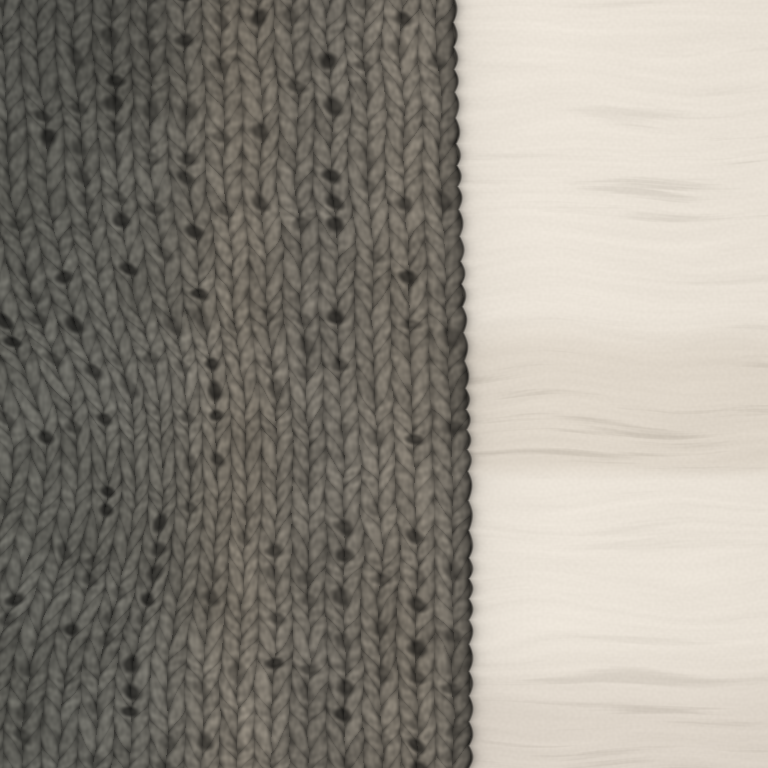
This texture is drawn by a WebGL 1 fragment shader. Its source:

```glsl
precision highp float;
uniform vec2 u_resolution;

float hash(vec2 p) {
  return fract(sin(dot(p, vec2(127.1, 311.7))) * 43758.545);
}

vec2 gradientAt(vec2 cell) {
  float angle = 6.2832 * hash(cell);
  return vec2(cos(angle), sin(angle));
}

float noise(vec2 p) {
  vec2 i = floor(p), f = fract(p);
  vec2 w = f * f * f * (f * (f * 6.0 - 15.0) + 10.0);
  vec2 e = vec2(1.0, 0.0);
  float low = mix(dot(gradientAt(i), f), dot(gradientAt(i + e), f - e), w.x);
  float high = mix(dot(gradientAt(i + e.yx), f - e.yx),
                   dot(gradientAt(i + 1.0), f - 1.0), w.x);
  return mix(low, high, w.y);
}

float fbm(vec2 p) {
  float sum = 0.0, amp = 1.0;
  for (int i = 0; i < 4; i++) {
    sum += amp * noise(p);
    p = p * 2.03 + 7.3;
    amp *= 0.5;
  }
  return sum;
}

// Right boundary of the fabric, scalloped by its rows
float fabricEdge(float y) {
  float scallop = abs(sin(y * 100.0 + 2.0 * noise(vec2(y * 9.0, 2.0))));
  return 0.613 - 0.021 * smoothstep(0.25, 1.05, y) + 0.005 * (scallop - 0.5);
}

vec3 woodColor(vec2 p) {
  float warp = 0.02 * noise(p * vec2(5.0, 9.0));
  float y = p.y + warp;
  vec3 col = mix(vec3(0.925, 0.895, 0.85), vec3(0.91, 0.88, 0.835), smoothstep(0.7, 1.0, p.x));

  // Darker planks and their broken grain
  float plank = smoothstep(0.37, 0.4, p.y) * (1.0 - smoothstep(0.53, 0.59, y));
  float lower = 1.0 - smoothstep(0.05, 0.18, y);
  float upper = smoothstep(0.67, 0.74, y) * (1.0 - smoothstep(0.82, 0.88, y));
  float grain = fbm(vec2(p.x * 5.0, (p.y + warp * 1.5) * 75.0));
  float streak = smoothstep(0.15, 0.7, fbm(vec2(p.x * 3.0 + 4.0, y * 48.0)));
  col -= vec3(0.045, 0.05, 0.055) * plank + vec3(0.055, 0.06, 0.06) * lower;
  col -= streak * (0.025 + 0.045 * max(max(plank, lower), upper * smoothstep(0.62, 0.9, p.x)));
  col += 0.018 * grain + 0.015 * noise(p * 210.0);

  // Soft contact shade beside the fabric
  float gap = max(p.x - fabricEdge(p.y), 0.0);
  return col * (1.0 - 0.3 * exp(-gap * 170.0) - 0.05 * exp(-gap * 25.0));
}

vec3 knitColor(vec2 p) {
  // Columns follow the edge and bulge on the left
  float left = 1.0 - smoothstep(0.04, 0.42, p.x);
  float bulge = (p.y - 0.4) / 0.2;
  float bend = 0.085 * left * exp(-bulge * bulge);
  bend += 0.007 * noise(p * vec2(7.0, 11.0)) + 0.003 * noise(p * 34.0);
  float trim = 0.613 - 0.021 * smoothstep(0.25, 1.05, p.y);
  float u = (trim - p.x + bend) / 0.047;
  float column = floor(u);
  float across = fract(u) - 0.5;
  float rows = p.y * 33.0 + 0.6 * hash(vec2(column, 3.0)) + 0.5 * noise(p * vec2(14.0, 20.0));

  // Two slanting yarn lobes make each V stitch
  float side = step(0.0, across);
  float v = rows - 2.0 * abs(across) + 0.35 * side;
  vec2 lobe = vec2(abs(across) * 4.0 - 1.0, fract(v) * 2.0 - 1.0);
  vec2 stitch = vec2(column * 2.0 + side, floor(v));
  float height = 1.0 - 0.55 * lobe.x * lobe.x - 0.45 * lobe.y * lobe.y;
  float yarn = smoothstep(0.05, 0.95, height);

  // Irregular openings along column centres
  vec2 cell = vec2(column, floor(rows));
  vec2 q = vec2(across, fract(rows) - 0.5);
  q.x += 0.16 * (hash(cell + 9.0) - 0.5);
  q.y -= q.x * 0.7 * (hash(cell + 4.0) - 0.3);
  float present = smoothstep(0.35, 0.9, hash(cell + 17.0)) * mix(0.55, 1.0, mod(column, 2.0));
  float hole = present * (1.0 - smoothstep(0.4, 1.1, length(q / vec2(0.32, 0.38))));

  // Broad colour shifts and lit plies
  float warm = exp(-pow((p.x - 0.31) / 0.07, 2.0)) + 0.8 * exp(-pow((p.x - 0.53) / 0.08, 2.0));
  vec3 base = mix(vec3(0.385, 0.37, 0.342), vec3(0.335, 0.333, 0.312), left);
  base += vec3(0.042, 0.032, 0.022) * warm + 0.035 * fbm(p * 5.0);
  base *= 1.0 - 0.12 * smoothstep(0.75, 1.0, p.y) * left;
  float ply = sin(6.2832 * (v * 2.0 + lobe.x * 0.65));
  float fibre = noise(p * vec2(155.0, 110.0));
  float light = 0.69 + 0.46 * yarn + 0.14 * (hash(stitch) - 0.5);
  light += 0.055 * ply * yarn + 0.17 * fibre + 0.09 * noise(p * 65.0);
  vec3 col = base * light * (1.0 - 0.52 * hole);

  // Rounded dark selvage
  float inside = fabricEdge(p.y) - p.x;
  return col * (1.0 - 0.52 * exp(-max(inside, 0.0) * 110.0));
}

void main() {
  vec2 p = gl_FragCoord.xy / u_resolution;
  float cover = 1.0 - smoothstep(-0.002, 0.002, p.x - fabricEdge(p.y));
  vec3 col = mix(woodColor(p), knitColor(p), cover);
  gl_FragColor = vec4(clamp(col, 0.0, 1.0), 1.0);
}
```
